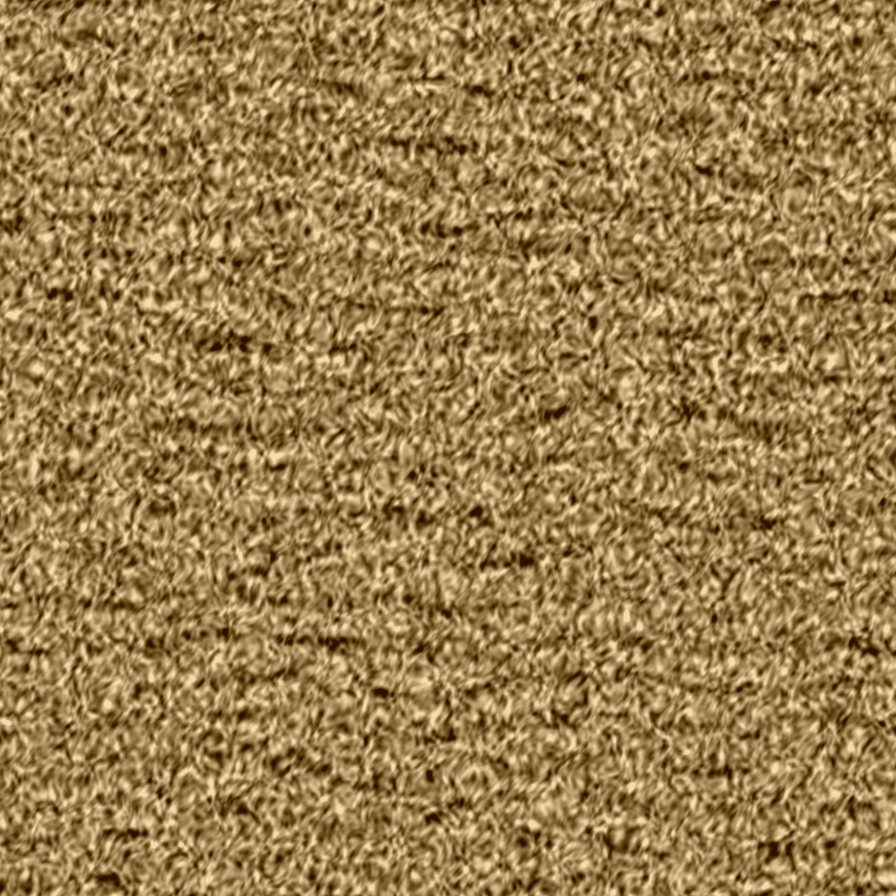
Write a Shadertoy shader that draws this texture.

```glsl
vec2 randomDirection(vec2 cell) {
    uvec2 q = uvec2(ivec2(cell) + 4096);
    uint h = q.x * 1597334677u ^ q.y * 3812015801u;
    h = (h ^ (h >> 15)) * 2246822519u;
    h = (h ^ (h >> 13)) * 3266489917u;
    h ^= h >> 16;
    float angle = float(h & 65535u) / 65536.0 * 6.28319;
    return vec2(cos(angle), sin(angle));
}

float gradientNoise(vec2 p) {
    vec2 cell = floor(p), f = p - cell;
    vec2 w = f * f * f * (f * (f * 6.0 - 15.0) + 10.0);
    float a = dot(randomDirection(cell), f);
    float b = dot(randomDirection(cell + vec2(1, 0)), f - vec2(1, 0));
    float c = dot(randomDirection(cell + vec2(0, 1)), f - vec2(0, 1));
    float d = dot(randomDirection(cell + vec2(1, 1)), f - vec2(1, 1));
    return mix(mix(a, b, w.x), mix(c, d, w.x), w.y);
}

// Short strands, stretched along a leaning vertical axis
float strands(vec2 p, float lean, vec2 density) {
    return gradientNoise(vec2(p.x - lean * p.y, p.y) * density);
}

void mainImage(out vec4 fragColor, in vec2 fragCoord) {
    vec2 uv = fragCoord / iResolution.y;

    // Bend the pile a little so the strands do not line up
    vec2 bend = vec2(gradientNoise(uv * 31.0 + 7.3), gradientNoise(uv * 27.0 + 91.6));
    vec2 pile = uv + 0.008 * bend;

    // Yarn tufts in two leaning layers, with finer fibres on top
    float tufts = strands(pile, 0.45, vec2(108, 76))
                + strands(pile + 3.37, -0.2, vec2(117, 83));
    float fibres = strands(pile + 1.71, 0.3, vec2(190, 140));

    // Broken dark seams between wavy rows, and soft wide patches
    float wave = 0.9 * gradientNoise(uv * vec2(5, 4) + 13.2)
               + 0.3 * gradientNoise(uv * vec2(17, 9) + 5.8);
    float seam = smoothstep(0.1, 1.0, cos(6.28319 * (21.0 * uv.y + wave)));
    seam *= clamp(0.5 + 1.6 * gradientNoise(uv * vec2(22, 13) + 41.7), 0.0, 1.2);
    float patches = gradientNoise(uv * vec2(17, 29) + 63.4);

    float tone = 0.638 + 0.46 * tufts + 0.25 * fibres + 0.14 * patches - 0.2 * seam;
    tone = clamp(tone, 0.17, 0.97);

    // Tan wool: every shade keeps the same offset between channels
    vec3 wool = tone - vec3(0.0, 0.11, 0.3);
    fragColor = vec4(clamp(wool, 0.0, 1.0), 1.0);
}
```
